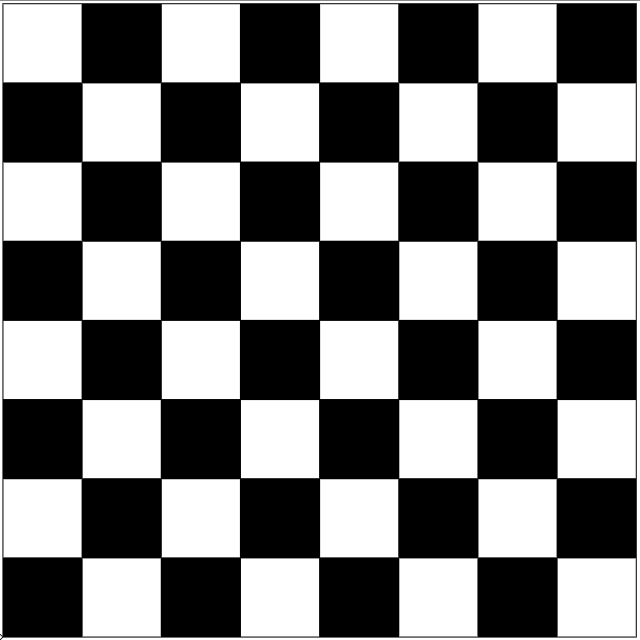
Give the GLSL for this pattern, as a WebGL 1 fragment shader.

```glsl
precision highp float;
// An eight by eight board of black and white squares with thin black outlines.
// Cell parity picks the fill, and distances to the cell and board edges draw
// the outlines; a faint top rule and a tiny corner chevron sit in the margin.

uniform vec2 u_resolution;

// Antialiased coverage of the region where the distance is negative.
float coverage(float dist, float pixel) {
    return clamp(0.5 - dist / pixel, 0.0, 1.0);
}

float boxDistance(vec2 p, vec2 halfSize) {
    vec2 q = abs(p) - halfSize;
    return length(max(q, 0.0)) + min(max(q.x, q.y), 0.0);
}

void main() {
    float side = min(u_resolution.x, u_resolution.y);
    float pixel = 1.0 / side;
    vec2 uv = (gl_FragCoord.xy - 0.5 * (u_resolution - side)) / side;

    // Board placement within the narrow white margin
    float margin = 0.0046;
    float cellSize = 0.98958 / 8.0;
    float halfLine = 0.0008;
    vec2 grid = (uv - margin) / cellSize;

    float board = boxDistance(grid - 4.0, vec2(4.0)) * cellSize;
    float ink = coverage(abs(board) - halfLine, pixel);

    // Alternating squares, black at the lower left
    if (board < 0.0) {
        vec2 cell = floor(grid);
        float isWhite = mod(cell.x + cell.y, 2.0);
        float inside = boxDistance(fract(grid) - 0.5, vec2(0.5)) * cellSize;
        float whiteFill = isWhite * coverage(inside + halfLine, pixel);
        ink = max(ink, 1.0 - whiteFill);
    }

    // Thin grey rule along the top edge
    ink = max(ink, 0.55 * coverage(0.9987 - uv.y, pixel));

    // Small chevron in the lower left margin, pointing right
    float chevron = abs(uv.x + abs(uv.y - margin) - margin) * 0.7071;
    ink = max(ink, step(uv.x, margin) * step(uv.y, 2.0 * margin)
                   * coverage(chevron - 0.0006, pixel));

    gl_FragColor = vec4(vec3(1.0 - ink), 1.0);
}
```
